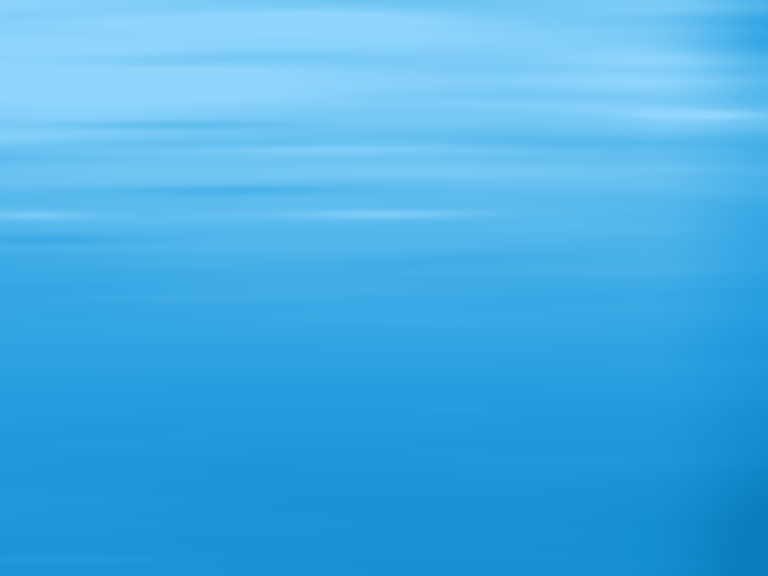
Reproduce this texture procedurally as a Shadertoy shader.

```glsl
const vec3 ABYSS = vec3(0.04, 0.49, 0.74);
const vec3 DEEP  = vec3(0.08, 0.56, 0.82);
const vec3 BLUE  = vec3(0.14, 0.61, 0.87);
const vec3 AZURE = vec3(0.24, 0.67, 0.90);
const vec3 SKY   = vec3(0.37, 0.74, 0.93);
const vec3 PALE  = vec3(0.53, 0.82, 0.98);

const vec2 BROAD_CELLS = vec2(1.7, 17.0);
const vec2 FINE_CELLS  = vec2(2.6, 42.0);
const float BROAD_GAIN = 0.55;
const float FINE_GAIN  = 0.42;
const float CALM_LEVEL = 0.22;    // ripple strength in deep water
const float ACCENT_HEIGHT = 0.008;

// Accent streaks: centre x, centre y, half length, brightness
const int ACCENT_COUNT = 11;
const vec4 ACCENTS[ACCENT_COUNT] = vec4[](
    vec4(0.93, 0.800, 0.09,  0.90), vec4(0.03, 0.866, 0.10,  0.50),
    vec4(0.23, 0.783, 0.16, -0.65), vec4(0.04, 0.626, 0.08,  0.75),
    vec4(0.50, 0.628, 0.11,  0.70), vec4(0.29, 0.670, 0.15, -0.60),
    vec4(0.06, 0.583, 0.11, -0.45), vec4(0.39, 0.740, 0.22,  0.45),
    vec4(0.21, 0.482, 0.13,  0.30), vec4(0.60, 0.290, 0.07,  0.22),
    vec4(0.08, 0.030, 0.14,  0.45));

vec3 hash3(vec2 p) {
    vec3 q = fract(vec3(p.xyx) * vec3(0.1031, 0.1030, 0.0973));
    q += dot(q, q.yxz + 33.33);
    return fract((q.xxy + q.yzz) * q.zyx);
}

// Cellular noise with one soft light or dark spot per cell
float cellStreaks(vec2 p) {
    vec2 cell = floor(p);
    float sum = 0.0;
    for (int j = -1; j <= 1; j++) {
        for (int i = -1; i <= 1; i++) {
            vec2 id = cell + vec2(i, j);
            vec3 h = hash3(id + 57.0);
            vec2 d = p - id - h.xy;
            float falloff = max(0.0, 1.0 - dot(d, d));
            sum += (h.z * 2.0 - 1.0) * falloff * falloff * falloff;
        }
    }
    return sum;
}

float glow(vec2 p, vec2 centre, vec2 size) {
    vec2 d = (p - centre) / size;
    return exp(-dot(d, d));
}

// Slow bends that keep the streaks from being ruler straight
float bend(vec2 p) {
    return 0.004 * sin(7.0 * p.x + 9.0 * p.y)
         + 0.002 * sin(15.0 * p.x - 23.0 * p.y + 1.3);
}

// Broad lighting: 0 is deep water, 4 is the pale surface
float baseTone(vec2 uv) {
    float tone = 0.2 + 3.8 * smoothstep(0.0, 1.03, uv.y);
    tone -= 0.45 * smoothstep(0.90, 1.02, uv.y);
    tone += 0.35 * glow(uv, vec2(0.18, 0.86), vec2(0.38, 0.11));
    tone += 0.55 * glow(uv, vec2(0.82, 0.90), vec2(0.14, 0.05));
    tone += 0.35 * glow(uv, vec2(0.00, 0.08), vec2(0.30, 0.18));
    tone -= 0.25 * glow(uv, vec2(0.10, 0.53), vec2(0.22, 0.10));
    tone -= 0.80 * smoothstep(0.84, 1.04, uv.x);
    tone -= 0.90 * glow(uv, vec2(1.04, 1.00), vec2(0.10, 0.22));
    tone -= 0.85 * glow(uv, vec2(1.04, 0.00), vec2(0.18, 0.18));
    return tone;
}

float accentTone(vec2 p) {
    float sum = 0.0;
    for (int i = 0; i < ACCENT_COUNT; i++) {
        vec4 a = ACCENTS[i];
        sum += a.w * glow(p, a.xy, vec2(a.z, ACCENT_HEIGHT));
    }
    return sum;
}

vec3 waterColour(float tone) {
    vec3 colour = mix(ABYSS, DEEP, clamp(tone + 1.0, 0.0, 1.0));
    colour = mix(colour, BLUE, clamp(tone, 0.0, 1.0));
    colour = mix(colour, AZURE, clamp(tone - 1.0, 0.0, 1.0));
    colour = mix(colour, SKY, clamp(tone - 2.0, 0.0, 1.0));
    return mix(colour, PALE, clamp(tone - 3.0, 0.0, 1.2));
}

void mainImage(out vec4 fragColor, in vec2 fragCoord) {
    vec2 uv = fragCoord / iResolution.xy;
    vec2 bent = uv + vec2(0.0, bend(uv));

    // Ripples grow stronger toward the surface
    float ripples = BROAD_GAIN * cellStreaks(bent * BROAD_CELLS)
                  + FINE_GAIN * cellStreaks(bent * FINE_CELLS + 19.0);
    float strength = mix(CALM_LEVEL, 1.0, smoothstep(0.35, 0.85, uv.y));

    float tone = baseTone(uv) + strength * ripples + accentTone(uv);
    fragColor = vec4(waterColour(tone), 1.0);
}
```
